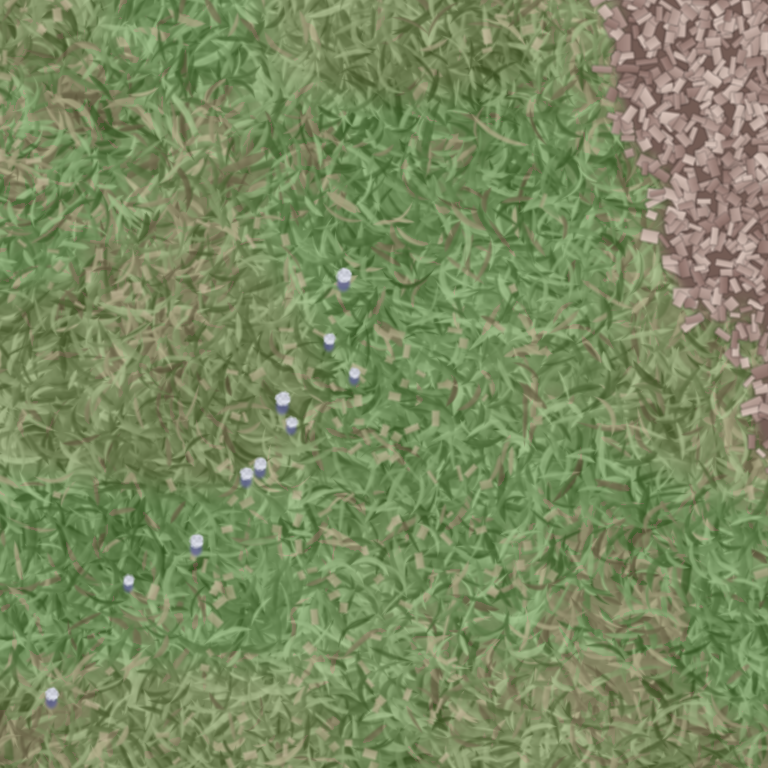
Give the GLSL for this texture, as a WebGL 1 fragment shader.

```glsl
precision highp float;
// Soft, tangled lawn with dry flecks, small white flowers and a corner of bark mulch.
uniform vec2 u_resolution;

const vec3 GRASS_DARK = vec3(0.34, 0.405, 0.235);
const vec3 GRASS_LIGHT = vec3(0.585, 0.65, 0.475);
const vec3 DRY_DARK = vec3(0.42, 0.40, 0.29);
const vec3 DRY_LIGHT = vec3(0.64, 0.625, 0.49);
const vec3 LUSH_TINT = vec3(-0.045, 0.012, -0.015);
const vec3 STRAW = vec3(0.76, 0.71, 0.60);
const vec3 BARK_SHADOW = vec3(0.45, 0.36, 0.33);
const vec3 BARK_DARK = vec3(0.58, 0.47, 0.44);
const vec3 BARK_LIGHT = vec3(0.84, 0.76, 0.72);
const vec3 PETAL = vec3(0.86, 0.87, 0.91);
const vec3 PETAL_SHADE = vec3(0.37, 0.38, 0.58);
const float SOFT = 0.0026;        // edge blur in canvas units
const int BLADE_LAYERS = 12;
const int CHIP_LAYERS = 5;
const int FLOWERS = 10;
const float FLOWER_RADIUS = 0.0085;

vec4 hash4(vec2 p) {
  vec4 q = fract(p.xyxy * vec4(0.1031, 0.1030, 0.0973, 0.1099));
  q += dot(q, q.wzxy + 33.33);
  return fract((q.xxyz + q.yzzw) * q.zywx);
}

float noise(vec2 p) {
  vec2 i = floor(p), f = fract(p);
  f = f * f * (3.0 - 2.0 * f);
  float low = mix(hash4(i).x, hash4(i + vec2(1, 0)).x, f.x);
  float high = mix(hash4(i + vec2(0, 1)).x, hash4(i + vec2(1, 1)).x, f.x);
  return mix(low, high, f.y);
}

float fbm(vec2 p) {
  float sum = 0.0, weight = 0.5;
  for (int i = 0; i < 4; i++) {
    sum += weight * noise(p);
    p = p * 2.03 + 19.7;
    weight *= 0.5;
  }
  return sum / 0.9375;
}

vec2 turn(vec2 p, float angle) {
  float c = cos(angle), s = sin(angle);
  return vec2(c * p.x + s * p.y, c * p.y - s * p.x);
}

// Signed distance into the mulch corner, positive inside
float mulchDepth(vec2 p) {
  return p.x - 0.79 - 0.40 * (1.0 - p.y) + 0.14 * (noise(p * 9.0 + 3.0) - 0.5);
}

// Curved, tapered blades; x of the result is tone, y is dryness
vec2 grassBlades(vec2 p, vec2 ground) {
  float lean = 1.75 + 2.2 * (noise(p * 5.0 + 40.0) - 0.5);
  for (int n = 0; n < BLADE_LAYERS; n++) {
    float layer = float(n);
    float scale = 16.0 + 15.0 * fract(layer * 0.618);
    vec2 g = p * scale + layer * 17.37;
    for (int j = -1; j <= 1; j++) for (int i = -1; i <= 1; i++) {
      vec2 cell = floor(g) + vec2(i, j);
      vec4 h = hash4(cell + layer * 61.0);
      vec4 k = hash4(cell + layer * 61.0 + 207.0);
      vec2 q = turn(g - cell - h.xy, lean + 2.8 * (h.z - 0.5));
      q.y += (k.x - 0.5) * 1.1 * q.x * q.x;
      float t = q.x / mix(0.35, 0.78, k.y);
      float width = mix(0.05, 0.11, k.z);
      float edge = abs(q.y) - width * (1.0 - t * t * t * t);
      float cover = 0.82 * smoothstep(SOFT * scale, -SOFT * scale, edge);
      float tone = mix(-0.25, 1.3, h.w) + 0.12 * clamp(q.y / width, -1.0, 1.0);
      float dry = step(k.w, 0.08 + 0.6 * ground.y);
      ground = mix(ground, vec2(tone, dry), cover);
    }
  }
  return ground;
}

// Rotated rounded boxes: xyz is colour, chips follow the mulch edge or fleck the lawn
vec3 chips(vec2 p, vec3 color, float scale, float seed, float fleck, vec3 dark, vec3 light) {
  vec2 g = p * scale + seed * 13.71;
  for (int j = -1; j <= 1; j++) for (int i = -1; i <= 1; i++) {
    vec2 cell = floor(g) + vec2(i, j);
    vec4 h = hash4(cell + seed * 53.0);
    vec4 k = hash4(cell + seed * 53.0 + 311.0);
    vec2 center = (cell + h.xy - seed * 13.71) / scale;
    float inMulch = step(0.05 * (k.z - 0.5), mulchDepth(center));
    float patchy = step(k.w, 0.28 * smoothstep(0.35, 0.8, noise(center * 6.0 + 8.0)));
    vec2 q = turn(g - cell - h.xy, 6.283 * h.z);
    vec2 size = mix(vec2(0.22, 0.10), vec2(0.48, 0.27), k.xy);
    vec2 d = abs(q) - size + 0.08;
    float edge = length(max(d, 0.0)) + min(max(d.x, d.y), 0.0) - 0.08;
    float cover = smoothstep(SOFT * scale, -SOFT * scale, edge);
    float present = mix(inMulch, patchy, fleck);
    float shadow = smoothstep(0.14, -0.05, edge) * present * (1.0 - fleck);
    vec3 face = mix(dark, light, h.w) + 0.05 * q.y / size.y;
    color = mix(color * (1.0 - 0.22 * shadow), face, cover * present * mix(0.95, 0.75, fleck));
  }
  return color;
}

void main() {
  vec2 p = gl_FragCoord.xy / u_resolution;
  float depth = mulchDepth(p);

  // Lawn: blotchy ground, then blades
  float corner = smoothstep(0.25, 0.0, length(p - vec2(0.0, 0.88)));
  float dryPatch = smoothstep(0.48, 0.78, fbm(p * 5.0 + 11.0)) + 0.35 * corner;
  dryPatch = clamp(dryPatch + 0.4 * smoothstep(-0.16, 0.0, depth), 0.0, 0.8);
  vec2 lawn = grassBlades(p, vec2(0.2 + 0.5 * fbm(p * 45.0), dryPatch));
  float tone = lawn.x + 0.5 * (fbm(p * 8.0) - 0.5) + 0.25 * (noise(p * 130.0) - 0.5);
  vec3 color = mix(mix(GRASS_DARK, GRASS_LIGHT, tone), mix(DRY_DARK, DRY_LIGHT, tone), lawn.y);
  color += LUSH_TINT * smoothstep(0.4, 0.7, noise(p * 4.0 + 70.0)) * (1.0 - lawn.y);
  color = chips(p, color, 46.0, 9.0, 1.0, DRY_LIGHT, STRAW);

  // Bark mulch
  color = mix(color, BARK_SHADOW, smoothstep(-0.01, 0.02, depth));
  for (int n = 0; n < CHIP_LAYERS; n++)
    color = chips(p, color, 27.0 + 3.0 * float(n), float(n), 0.0, BARK_DARK, BARK_LIGHT);

  // Flowers strewn along a rising diagonal, violet underneath
  for (int n = 0; n < FLOWERS; n++) {
    vec4 h = hash4(vec2(float(n) * 7.0 + 2.0, 23.0));
    float along = sqrt(float(n) / float(FLOWERS - 1));
    vec2 d = p - mix(vec2(0.04, 0.10), vec2(0.49, 0.60), along) - 0.09 * (h.xy - 0.5);
    float radius = FLOWER_RADIUS * mix(0.8, 1.15, h.z);
    float under = length((d + radius * vec2(0.1, 1.1)) * vec2(1.1, 0.9)) - radius * 0.8;
    float head = length(d) - radius * (0.9 + 0.2 * noise(d * 300.0 + h.w * 90.0));
    color = mix(color, PETAL_SHADE, 0.8 * smoothstep(2.0 * SOFT, -SOFT, under));
    vec3 petal = PETAL - 0.12 * noise(d * 260.0 + 50.0);
    color = mix(color, petal, smoothstep(SOFT, -SOFT, head));
  }
  gl_FragColor = vec4(color, 1.0);
}
```
